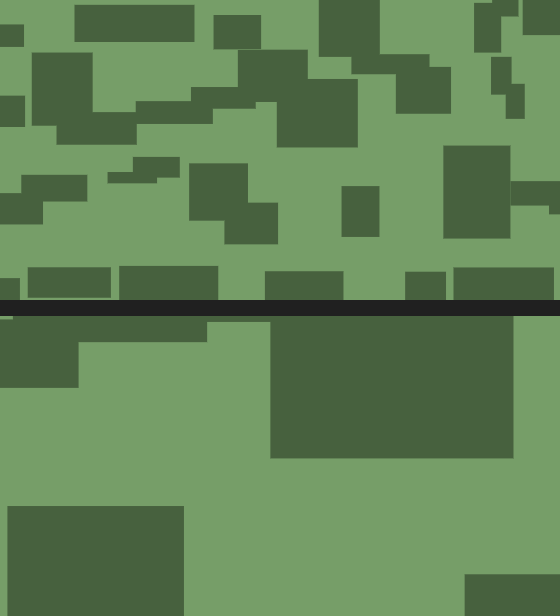
Top, the full canvas; bottom, a detail of the centre.
Reproduce this pattern procedurally as a WebGL 1 fragment shader.

```glsl
precision highp float;
// Scattered dark green rectangles, some joined in stepped pairs, on light green.

uniform vec2 u_resolution;

#define LIGHT_GREEN vec3(0.463, 0.620, 0.408)
#define DARK_GREEN vec3(0.278, 0.380, 0.243)
#define CELL vec2(0.36, 0.31)       // spacing of the clusters, canvas height = 1
#define MAX_SIZE vec2(0.40, 0.31)   // largest cluster
#define MIN_SIZE vec2(0.10, 0.075)  // smallest cluster
#define AREA_RANGE vec2(0.012, 0.090)
#define PAIR_CHANCE 0.5
#define PAIR_GROWTH 1.45            // extra area of the box around a pair
#define STRAY 0.04                  // drift beyond the free room of a cell
#define SEED 17.0

// Four random values per cell, without sine
vec4 hash4(vec2 p) {
    vec4 q = fract(vec4(p.xyxy) * vec4(0.1031, 0.1030, 0.0973, 0.1099));
    q += dot(q, q.wzxy + 33.33);
    return fract((q.xxyz + q.yzzw) * q.zywx);
}

// Signed distance to a box of full size 'size', in the maximum norm
float boxDistance(vec2 p, vec2 size) {
    vec2 d = abs(p) - 0.5 * size;
    return max(d.x, d.y);
}

// Distance to the cluster of one cell; p is relative to the cell centre
float clusterDistance(vec2 p, vec2 id) {
    vec4 place = hash4(id + SEED);
    vec4 split = hash4(id + SEED + 41.0);
    bool isPair = place.w < PAIR_CHANCE;

    // Evenly spread areas keep the dark share steady
    float rank = fract(dot(id, vec2(0.5698, 0.7549)) + 0.35);
    float area = mix(AREA_RANGE.x, AREA_RANGE.y, pow(rank, 1.5));
    if (isPair) area *= PAIR_GROWTH;

    // Proportions from tall to wide, kept within the size limits
    float aspect = exp2(mix(-1.2, 2.2, place.z));
    float width = clamp(sqrt(area * aspect),
                        max(MIN_SIZE.x, area / MAX_SIZE.y),
                        min(MAX_SIZE.x, area / MIN_SIZE.y));
    vec2 size = vec2(width, area / width);

    p -= (place.xy - 0.5) * (max(CELL - size, 0.0) + STRAY);
    if (!isPair) return boxDistance(p, size);

    // Two overlapping blocks in opposite corners of the box
    vec2 first = mix(vec2(0.55), vec2(0.8), split.xy);
    vec2 second = 1.0 - first + mix(vec2(0.12), vec2(0.35), split.yx);
    vec2 corner = (step(0.5, split.zw) - 0.5) * size;
    return min(boxDistance(p - corner * (1.0 - first), size * first),
               boxDistance(p + corner * (1.0 - second), size * second));
}

void main() {
    float pixel = 1.0 / u_resolution.y;
    vec2 p = gl_FragCoord.xy * pixel + vec2(0.0, 0.12);

    // Nearest cluster among neighbouring cells, each row shifted sideways
    float dist = 1.0;
    float baseRow = floor(p.y / CELL.y);
    for (int j = -1; j <= 1; j++) {
        float row = baseRow + float(j);
        float shift = 0.5 * mod(row, 2.0) + 0.3 * hash4(vec2(row, SEED)).x;
        float column = floor(p.x / CELL.x - shift);
        for (int i = -1; i <= 1; i++) {
            vec2 id = vec2(column + float(i), row);
            vec2 centre = (id + 0.5 + vec2(shift, 0.0)) * CELL;
            dist = min(dist, clusterDistance(p - centre, id));
        }
    }

    float cover = clamp(0.5 - dist / pixel, 0.0, 1.0);
    gl_FragColor = vec4(mix(LIGHT_GREEN, DARK_GREEN, cover), 1.0);
}
```
